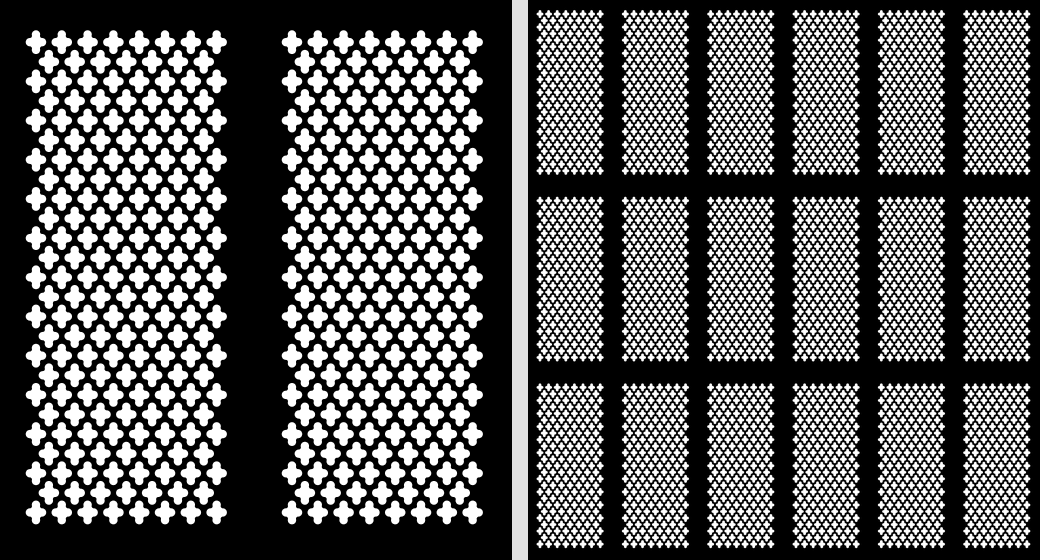
Left: one tile. Right: repeated 3 by 3.
A WebGL 2 fragment shader for this pattern:

```glsl
#version 300 es
precision highp float;
// Two black panels pierced by staggered rows of rounded white quatrefoils.

// Lengths are in units of the spacing between neighbouring quatrefoils.
#define PANELS 2.0
#define PANEL_SIZE vec2(9.918, 21.762)
#define PANEL_CENTRE vec2(0.4934, 0.5048)
#define ROW_PITCH 0.7615
#define HALF_ROWS 12.0
#define WIDE_ROW_END 3.5
#define LOBE_OFFSET vec2(0.235, 0.300)
#define LOBE_RADIUS 0.1615
#define FILLET_RADIUS 0.085
#define GROUND vec3(0.0)
#define MOTIF vec3(1.0)

uniform vec2 u_resolution;
out vec4 fragColor;

// Signed distance to four round lobes joined by concave fillets.
float quatrefoil(vec2 p) {
    p = abs(p);
    vec2 side = vec2(LOBE_OFFSET.x, 0.0);
    vec2 top = vec2(0.0, LOBE_OFFSET.y);
    float lobes = min(length(p - side), length(p - top)) - LOBE_RADIUS;

    // The fillet circle touches both lobes from outside.
    float reach = LOBE_RADIUS + FILLET_RADIUS;
    float halfGap = 0.5 * length(LOBE_OFFSET);
    float rise = sqrt(reach * reach - halfGap * halfGap);
    vec2 outward = normalize(LOBE_OFFSET.yx);
    vec2 fromFillet = p - (0.5 * LOBE_OFFSET + outward * rise);
    float dist = length(fromFillet);

    // The fillet bounds the wedge between the two lobe centres.
    bool inWedge = -dot(fromFillet, outward) * reach > dist * rise;
    return inWedge ? FILLET_RADIUS - dist : lobes;
}

// Distance to the closest quatrefoil of a panel centred on the origin.
float lattice(vec2 p) {
    float nearestRow = floor(p.y / ROW_PITCH + 0.5);
    float d = 1e3;
    for (int k = -1; k <= 1; k++) {
        float row = clamp(nearestRow + float(k), -HALF_ROWS, HALF_ROWS);
        // Odd rows shift by half a step and hold one quatrefoil less.
        float odd = mod(row, 2.0);
        float shift = 0.5 - 0.5 * odd;
        float rowEnd = WIDE_ROW_END - 0.5 * odd;
        float column = floor(p.x - shift + 0.5) + shift;
        column = clamp(column, -rowEnd, rowEnd);
        d = min(d, quatrefoil(p - vec2(column, row * ROW_PITCH)));
    }
    return d;
}

void main() {
    vec2 uv = gl_FragCoord.xy / u_resolution;
    vec2 panel = fract(uv * vec2(PANELS, 1.0));
    vec2 p = (panel - PANEL_CENTRE) * PANEL_SIZE;

    // One pixel of edge smoothing.
    float pixel = PANEL_SIZE.y / u_resolution.y;
    float cover = clamp(0.5 - lattice(p) / pixel, 0.0, 1.0);
    fragColor = vec4(mix(GROUND, MOTIF, cover), 1.0);
}
```
